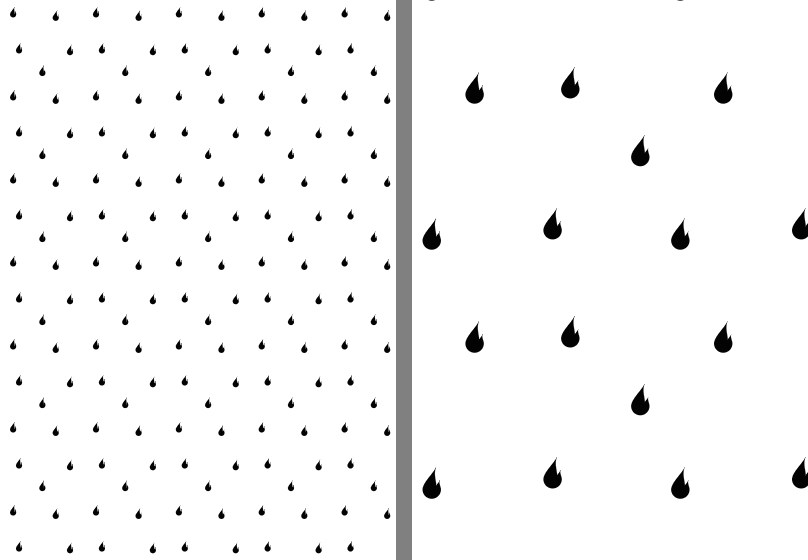
Left: the whole. Right: its middle third, enlarged.
Reproduce this pattern procedurally as a WebGL 1 fragment shader.

```glsl
precision highp float;
// Small black flames scattered on white: one cell of five flames, repeated.
// Each flame joins a round base to two tapering, leaning tongues.
// Lengths are in units of 1/768 of the canvas height.
uniform vec2 u_resolution;

// Tongue rising from base to tip, with an S-shaped taper.
float tongue(vec2 p, vec2 base, vec2 tip, float halfWidth) {
  float t = clamp((p.y - base.y) / (tip.y - base.y), 0.0, 1.0);
  float middle = mix(base.x, tip.x, pow(t, 1.6));
  float width = halfWidth * (1.0 - smoothstep(0.0, 1.05, t));
  return max(0.87 * (abs(p.x - middle) - width), p.y - tip.y);
}

// Signed distance to a flame about 8 wide and 14 tall, y up.
float flame(vec2 p) {
  float bowl = length(p - vec2(0.0, -2.8)) - 4.2;
  float tall = tongue(p, vec2(-1.0, -2.8), vec2(1.9, 7.2), 3.2);
  float small = tongue(p, vec2(2.6, -3.0), vec2(3.6, 1.3), 1.6);
  return p.y < -2.2 ? bowl : min(tall, small);
}

// Centre of each flame, from the top left of its cell.
vec2 flameCentre(int i) {
  if (i == 0) return vec2(18.0, 16.9);
  if (i == 1) return vec2(76.4, 21.6);
  if (i == 2) return vec2(26.1, 66.3);
  if (i == 3) return vec2(96.0, 68.7);
  return vec2(58.1, 97.3);
}

void main() {
  float unit = 768.0 / u_resolution.y;
  vec2 fromTop = vec2(gl_FragCoord.x, u_resolution.y - gl_FragCoord.y) * unit;
  vec2 cell = mod(fromTop, vec2(113.65, 113.85));

  // Nearest of the five flames in the cell
  float d = 1000.0;
  for (int i = 0; i < 5; i++) {
    vec2 offset = cell - flameCentre(i);
    d = min(d, flame(vec2(offset.x, -offset.y)));
  }

  // Ink with an edge one pixel soft
  float ink = clamp(0.5 - d / unit, 0.0, 1.0);
  gl_FragColor = vec4(mix(vec3(1.0), vec3(0.01), ink), 1.0);
}
```
